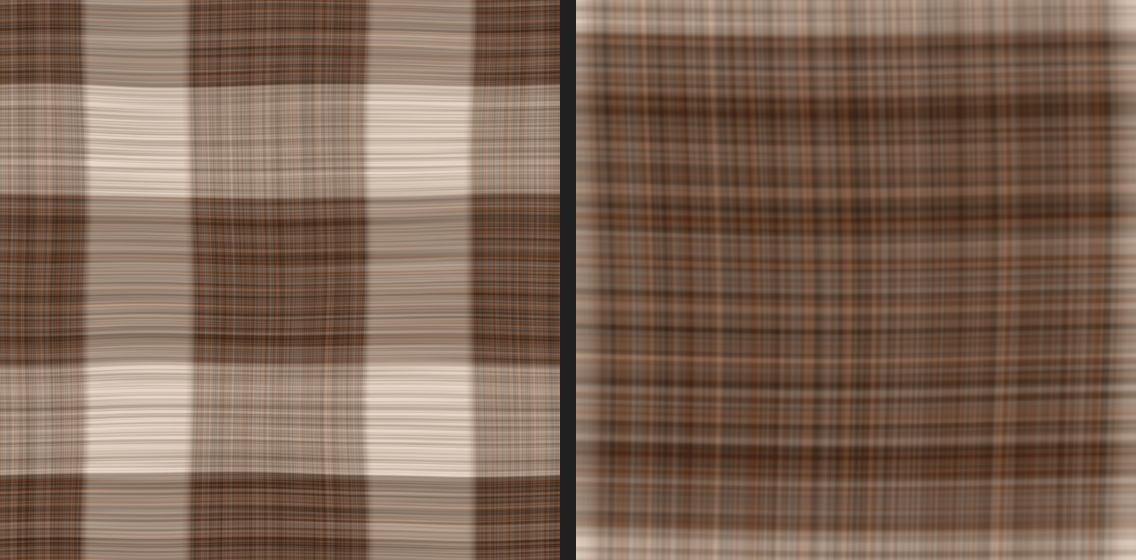
Left, the full canvas; right, a detail of the centre.
Write a Shadertoy shader that draws this pattern.

```glsl
// Soft woven plaid: brown cloth crossed by two cream bands each way, with streaky threads.

const float REPEATS = 2.0;
const vec3 BROWN = vec3(0.395, 0.288, 0.222);
const vec3 CREAM = vec3(0.825, 0.758, 0.695);
const vec3 HIGHLIGHT = vec3(0.905, 0.840, 0.780);
const vec3 SHADOW = vec3(0.21, 0.145, 0.105);

// Integer hash of a lattice cell, giving a unit gradient
vec2 gradientAt(vec2 cell, vec2 period, uint seed) {
    uvec2 c = uvec2(mod(cell, period));
    uint h = c.x * 1597u + c.y * 51749u + seed * 7919u;
    h = (h ^ (h >> 15)) * 73244475u;
    h = (h ^ (h >> 13)) * 73244475u;
    h ^= h >> 16;
    float angle = float(h & 65535u) * 6.2831853 / 65536.0;
    return vec2(cos(angle), sin(angle));
}

// Gradient noise that wraps over the unit square; slope scales each axis
float wrapNoise(vec2 uv, vec2 period, vec2 slope, uint seed) {
    vec2 p = uv * period;
    vec2 i = floor(p), f = p - i;
    vec2 w = f * f * f * (f * (f * 6.0 - 15.0) + 10.0);
    vec2 e = vec2(1.0, 0.0);
    float a = dot(gradientAt(i, period, seed), slope * f);
    float b = dot(gradientAt(i + e.xy, period, seed), slope * (f - e.xy));
    float c = dot(gradientAt(i + e.yx, period, seed), slope * (f - e.yx));
    float d = dot(gradientAt(i + e.xx, period, seed), slope * (f - e.xx));
    return mix(mix(a, b, w.x), mix(c, d, w.x), w.y);
}

// Flattens peaks so that streaks get crisp borders
float crisp(float n) {
    return 0.6 * n / (0.28 + abs(n));
}

// Fibres along x, mostly unbroken; octaves too fine for the canvas fade out
float threads(vec2 uv, float count, float canvasSize, uint seed) {
    float sum = 0.0;
    for (int k = 0; k < 4; k++) {
        uint id = seed + uint(k);
        float visible = smoothstep(0.9, 1.9, canvasSize / count);
        float weight = 0.40 + 0.1 * float(k);
        float whole = wrapNoise(uv, vec2(1.0, count), vec2(0.25, 1.0), id);
        float broken = wrapNoise(uv, vec2(3.0, count + 5.0), vec2(0.5, 1.0), id + 500u);
        sum += weight * visible * crisp(0.9 * whole + 0.45 * broken);
        count = floor(count * 2.25);
    }
    return sum;
}

// Repeating band with a soft border
float band(float x, float halfWidth, float softness) {
    float d = abs(fract(x * REPEATS) - 0.5) / REPEATS;
    return 1.0 - smoothstep(halfWidth - softness, halfWidth + softness, d);
}

void mainImage(out vec4 fragColor, in vec2 fragCoord) {
    vec2 uv = fragCoord / iResolution.xy;

    // Gentle drift of the cloth
    vec2 even = vec2(1.0);
    vec2 drift = vec2(wrapNoise(uv, vec2(2.0, 3.0), even, 11u),
                      wrapNoise(uv, vec2(3.0, 2.0), even, 23u));
    vec2 cloth = uv + 0.013 * drift;

    // Warp runs down, weft runs across
    float weft = threads(cloth, 21.0, iResolution.y, 31u);
    float warp = threads(cloth.yx, 31.0, iResolution.x, 47u);
    vec2 strand = vec2(0.3, 1.0);
    float weftTint = wrapNoise(cloth, vec2(2.0, 118.0), strand, 61u);
    float warpTint = wrapNoise(cloth.yx, vec2(2.0, 127.0), strand, 73u);

    // Warp bands have fuzzy borders, weft bands firm ones
    float warpCream = band(cloth.x + 0.003 + 0.002 * weft, 0.094, 0.013);
    float weftCream = band(cloth.y, 0.098, 0.004);
    float warpShown = 1.0 - 0.97 * warpCream;

    // Blend both dye patterns, then add thread shade and colour
    vec3 color = mix(BROWN, CREAM, 0.5 * (warpCream + weftCream));
    color += mix(0.20, 0.25, weftCream * warpCream) * weft;
    color += 0.12 * warp * warpShown;
    vec3 rust = vec3(0.10, 0.0, -0.05);
    float weftDye = weftTint * (1.0 - 0.85 * weftCream);
    color += rust * (0.55 * weftDye + 0.65 * warpTint * warpShown);

    fragColor = vec4(clamp(color, SHADOW, HIGHLIGHT), 1.0);
}
```
